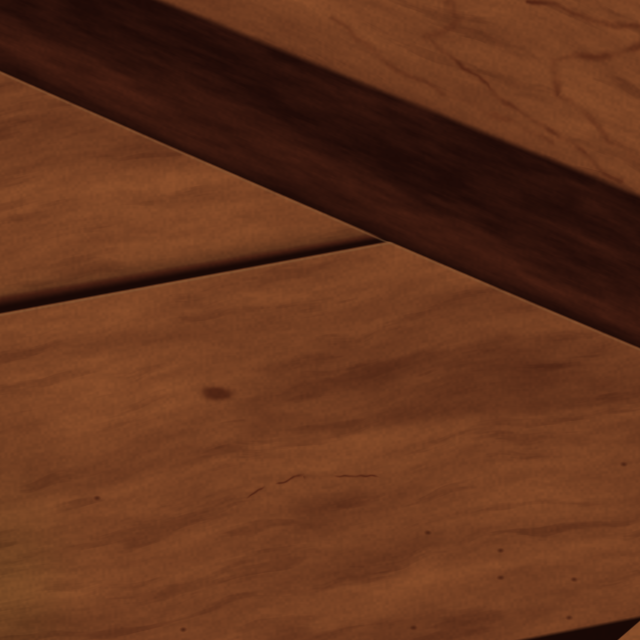
Reproduce this texture procedurally as a three.js fragment shader.

```glsl
// Dark timber beam crossing warm wooden boards, parted by a shadowed seam.
// Straight edges are signed heights; grain is stretched fractal noise with
// short streaks, and soft veins, a knot, cracks and specks laid over it.
varying vec2 vUv;

const vec3 WOOD_DARK = vec3(0.315, 0.150, 0.082);
const vec3 WOOD_MID = vec3(0.448, 0.243, 0.132);
const vec3 WOOD_LIGHT = vec3(0.575, 0.330, 0.178);
const vec3 BEAM_DARK = vec3(0.125, 0.042, 0.026);
const vec3 BEAM_LIGHT = vec3(0.275, 0.118, 0.068);
const vec3 SEAM = vec3(0.095, 0.032, 0.020);
const vec3 RIM = vec3(0.52, 0.35, 0.21);
const vec3 VEIN = vec3(0.290, 0.115, 0.060);
const float EDGE = 0.0022;
const float BROAD_GRAIN = 1.15;
const float FINE_GRAIN = 0.55;
const float STREAKS = 0.32;
const float WEAVE = 0.085;

float hash(vec2 p) {
  vec3 q = fract(p.xyx * vec3(0.1031, 0.1030, 0.0973));
  q += dot(q, q.yzx + 33.33);
  return fract((q.x + q.y) * q.z);
}

float noise(vec2 p) {
  vec2 i = floor(p), f = fract(p);
  f = f * f * (3.0 - 2.0 * f);
  return mix(mix(hash(i), hash(i + vec2(1, 0)), f.x),
             mix(hash(i + vec2(0, 1)), hash(i + 1.0), f.x), f.y);
}

float fbm(vec2 p) {
  float sum = 0.0, amp = 0.53;
  for (int i = 0; i < 4; i++) {
    sum += amp * noise(p);
    p = p * 2.03 + 17.3;
    amp *= 0.5;
  }
  return sum;
}

// Position along and across a grain of the given slope
vec2 along(vec2 p, float slope) {
  return vec2(p.x + slope * p.y, p.y - slope * p.x) / sqrt(1.0 + slope * slope);
}

float blob(vec2 p, vec2 center, vec2 radius, float slope) {
  vec2 q = along(p - center, slope) / radius;
  return exp(-dot(q, q));
}

float vein(vec2 p, vec2 a, vec2 b, float width) {
  vec2 ab = b - a;
  float t = clamp(dot(p - a, ab) / dot(ab, ab), 0.0, 1.0);
  float d = length(p - a - ab * t) / width;
  return exp(-d * d);
}

float above(float height) { return smoothstep(-EDGE, EDGE, height); }

vec3 wood(vec2 p, float slope, float shade) {
  vec2 g = along(p, slope);
  g.y += 0.03 * (noise(g * 5.0) - 0.5) + 0.008 * (noise(g * 22.0) - 0.5);
  float broad = fbm(g * vec2(3.5, 19.0)) - 0.5;
  float fine = fbm(g * vec2(18.0, 85.0) + 40.0) - 0.5;
  float streak = smoothstep(0.58, 0.74, fbm(g * vec2(7.0, 46.0) + 11.0));
  float tone = shade + BROAD_GRAIN * broad + FINE_GRAIN * fine - STREAKS * streak;
  return tone < 0.0 ? mix(WOOD_MID, WOOD_DARK, min(-tone, 1.0))
                    : mix(WOOD_MID, WOOD_LIGHT, min(tone, 1.0));
}

vec3 lowerBoard(vec2 p) {
  vec2 w = p + 0.03 * (vec2(fbm(p * 14.0), fbm(p * 14.0 + 9.0)) - 0.5);
  float shade = 0.06 + 0.32 * blob(p, vec2(0.12, 0.43), vec2(0.28, 0.09), 0.2);
  shade += 0.35 * blob(w, vec2(0.80, 0.125), vec2(0.30, 0.012), 0.18);
  shade += 0.20 * blob(w, vec2(0.64, 0.305), vec2(0.22, 0.028), 0.12);
  shade -= 0.42 * blob(w, vec2(0.52, 0.20), vec2(0.085, 0.026), 0.35);
  shade -= 0.32 * blob(p, vec2(0.95, 0.06), vec2(0.28, 0.045), 0.2);
  // Wedge of darker heartwood opening to the right
  float top = 0.372 + 0.33 * (w.x - 0.37) - 0.22 * pow(max(w.x - 0.37, 0.0), 2.0);
  float wedge = smoothstep(-0.006, 0.006, top - w.y)
              * smoothstep(-0.012, 0.012, w.y - 0.310 - 0.10 * (w.x - 0.37));
  shade -= 0.50 * wedge * smoothstep(0.35, 0.41, w.x) * (1.0 - 0.5 * smoothstep(0.7, 1.0, w.x));
  vec3 c = wood(p, 0.19, shade);
  c += vec3(-0.01, 0.018, 0.0) * blob(p, vec2(0.0, 0.08), vec2(0.10, 0.14), 0.0);
  // Knot, cracks and scattered specks
  float knot = blob(w, vec2(0.341, 0.386), vec2(0.026, 0.013), 0.15);
  c = mix(c, VEIN * 0.9, 0.75 * smoothstep(0.12, 0.85, knot));
  float crack = max(vein(w, vec2(0.38, 0.228), vec2(0.48, 0.258), 0.0022),
                    vein(w, vec2(0.48, 0.255), vec2(0.61, 0.258), 0.0022));
  c = mix(c, VEIN, 0.65 * crack * smoothstep(0.4, 0.7, noise(p * 45.0)));
  vec2 cell = floor(p * 16.0);
  vec2 spot = 0.2 + 0.6 * vec2(hash(cell + 3.0), hash(cell + 8.0));
  float speck = 1.0 - smoothstep(0.0, 0.085, length((fract(p * 16.0) - spot) * vec2(0.7, 1.0)));
  return mix(c, VEIN * 0.8, 0.65 * speck * step(0.91, hash(cell + 21.0)) * step(p.y, 0.3));
}

vec3 upperBoard(vec2 p, float height) {
  vec2 w = p + 0.025 * (vec2(fbm(p * 20.0), fbm(p * 20.0 + 7.0)) - 0.5);
  vec3 c = wood(p, -0.42, 0.30 - 0.65 * exp(-max(height, 0.0) * 24.0));
  float v = max(vein(w, vec2(0.705, 1.0), vec2(0.715, 0.97), 0.007), vein(w, vec2(0.715, 0.97), vec2(0.66, 0.94), 0.006));
  v = max(v, 0.8 * vein(w, vec2(0.67, 0.94), vec2(0.77, 0.855), 0.004));
  v = max(v, 0.8 * vein(w, vec2(0.77, 0.855), vec2(0.97, 0.715), 0.005));
  v = max(v, 0.4 * vein(w, vec2(0.52, 0.97), vec2(0.62, 0.895), 0.005));
  v = max(v, 0.4 * vein(w, vec2(0.62, 0.895), vec2(0.86, 0.775), 0.005));
  v = max(v, vein(w, vec2(0.82, 1.0), vec2(1.02, 0.95), 0.004));
  // Open loop of a growth ring
  v = max(v, 0.7 * vein(w, vec2(1.02, 0.935), vec2(0.868, 0.902), 0.005));
  v = max(v, 0.7 * vein(w, vec2(0.868, 0.902), vec2(0.872, 0.855), 0.005));
  v = max(v, 0.45 * vein(w, vec2(0.872, 0.855), vec2(1.02, 0.73), 0.005));
  return mix(c, VEIN, v * mix(0.3, 0.8, smoothstep(0.3, 0.7, noise(p * 28.0))));
}

vec3 beam(vec2 p, float low, float high) {
  vec2 g = along(p, -0.43);
  float tone = 0.36 + 0.95 * (fbm(g * vec2(5.0, 32.0)) - 0.5) + 0.55 * (fbm(g * vec2(22.0, 110.0)) - 0.5);
  tone += 0.30 * exp(-pow((low - 0.045) / 0.045, 2.0)) - 0.25 * exp(high * 25.0);
  tone -= 0.25 * blob(p, vec2(0.62, 0.76), vec2(0.14, 0.06), -0.43);
  vec3 c = mix(BEAM_DARK, BEAM_LIGHT, clamp(tone, 0.0, 1.0));
  return mix(c, SEAM, 0.8 * exp(-max(low, 0.0) * 130.0));
}

void main() {
  vec2 p = vUv;
  float beamLow = p.y - (0.8893 - 0.445 * p.x + 0.012 * p.x * p.x);
  float beamHigh = p.y - (1.1005 - 0.4066 * p.x);
  float seamLow = p.y - (0.5104 + 0.185 * p.x);
  float seamHigh = p.y - (0.535 + 0.168 * p.x);

  vec3 c = lowerBoard(p);
  c = mix(c, RIM, 0.55 * exp(-pow((seamLow + 0.003) / 0.002, 2.0)));
  float rise = seamLow / max(seamLow - seamHigh, 0.004);
  c = mix(c, mix(SEAM, BEAM_LIGHT, smoothstep(0.3, 1.0, rise)), above(seamLow));
  vec3 left = wood(p + 3.0, 0.13, 0.34 - 0.45 * smoothstep(0.65, 0.85, p.y));
  left *= 1.0 - 0.28 * exp(-max(seamHigh, 0.0) * 70.0);
  c = mix(c, left, smoothstep(-0.004, 0.005, seamHigh));
  c = mix(c, RIM, 0.45 * exp(-pow((beamLow + 0.003) / 0.002, 2.0)));
  c = mix(c, beam(p, beamLow, beamHigh), above(beamLow));
  c = mix(c, upperBoard(p, beamHigh), smoothstep(-0.007, 0.007, beamHigh));

  // Seam and neighbouring board in the lower right corner
  c = mix(c, SEAM, smoothstep(-0.003, 0.005, 0.195 * (p.x - 0.81) - p.y));
  c = mix(c, WOOD_LIGHT * 0.9, above(0.86 * (p.x - 0.965) - p.y));
  c *= 1.0 + WEAVE * (noise(p * 210.0) - 0.5);
  gl_FragColor = vec4(c, 1.0);
}
```
